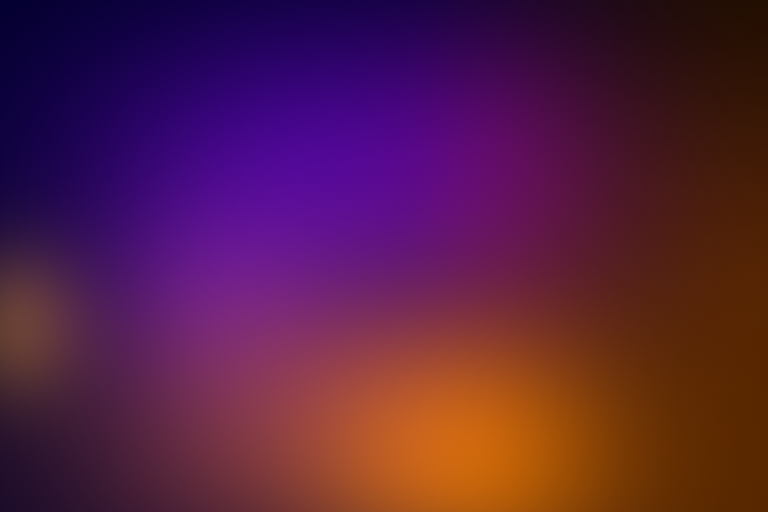
Write a WebGL 2 fragment shader that draws this background.

```glsl
#version 300 es
precision highp float;
// A dark, defocused colour field: a navy-to-brown backdrop with soft violet,
// magenta, rose and orange lights. Each light is an elliptical Gaussian
// whose colour is added to the backdrop; fine grain prevents banding.

uniform vec2 u_resolution;
out vec4 fragColor;

// Soft elliptical light, 1 at its centre
float glow(vec2 uv, vec2 center, vec2 radius) {
    vec2 d = (uv - center) / radius;
    return exp(-dot(d, d));
}

// Navy on the left, warm brown on the right, darker toward the top
vec3 backdrop(vec2 uv) {
    vec3 navy = mix(vec3(0.06, 0.025, 0.15), vec3(0.0, 0.0, 0.165),
                    smoothstep(0.0, 0.5, uv.y));
    vec3 brown = mix(vec3(0.33, 0.145, 0.0), vec3(0.12, 0.05, 0.0),
                     smoothstep(0.35, 1.1, uv.y));
    return mix(navy, brown, smoothstep(0.5, 1.0, uv.x));
}

float hash(vec2 p) {
    vec3 q = fract(p.xyx * vec3(0.1031, 0.1030, 0.0973));
    q += dot(q, q.yzx + 33.33);
    return fract((q.x + q.y) * q.z);
}

void main() {
    vec2 uv = gl_FragCoord.xy / u_resolution;

    const vec3 VIOLET = vec3(0.27, 0.015, 0.41);
    const vec3 MAGENTA = vec3(0.15, 0.01, 0.02);
    const vec3 LILAC = vec3(0.12, 0.03, 0.13);
    const vec3 ROSE = vec3(0.37, 0.165, 0.10);
    const vec3 ORANGE = vec3(0.60, 0.32, -0.12); // also absorbs blue
    const vec3 AMBER = vec3(0.31, 0.22, -0.01);

    vec3 color = backdrop(uv);

    // Cool lights in the upper half
    color += VIOLET * glow(uv, vec2(0.42, 0.67), vec2(0.33, 0.30));
    color += MAGENTA * glow(uv, vec2(0.65, 0.68), vec2(0.15, 0.30));

    // Broad warm haze and the lilac where it meets the violet
    color += LILAC * glow(uv, vec2(0.26, 0.42), vec2(0.15, 0.20));
    color += ROSE * glow(uv, vec2(0.34, 0.19), vec2(0.26, 0.32));

    // Bright orange light below and a small amber one at the left edge
    color += ORANGE * glow(uv, vec2(0.61, 0.11), vec2(0.20, 0.28));
    color += AMBER * glow(uv, vec2(0.02, 0.37), vec2(0.09, 0.155));

    // Fine grain
    color += (hash(uv * 700.0) - 0.5) / 255.0;
    fragColor = vec4(clamp(color, 0.0, 1.0), 1.0);
}
```
